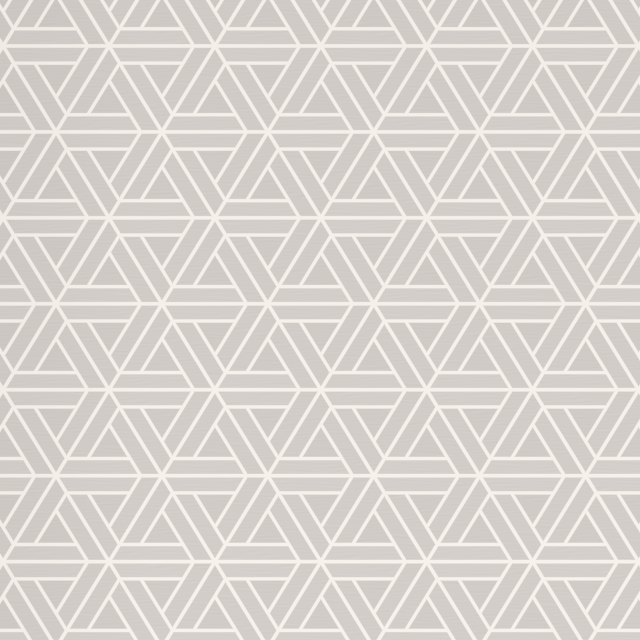
Reproduce this pattern procedurally as a Shadertoy shader.

```glsl
// Interlaced triangle lattice: cream lines on warm grey, six triangles across.
// Each triangle is read in barycentric weights, where three bands chase round
// a small core; layered sines add a faint thread grain and a soft light drift.

const vec2 CELL = vec2(0.1655, 0.1343);      // triangle side, row height
const vec2 ORIGIN = vec2(0.5013, 0.3910);    // one lattice vertex
const float BAND = 0.2;                      // band depth / triangle height
const float EDGE_HALF = 0.0029;
const float INNER_HALF = 0.0027;
const float SOFTNESS = 0.0013;
const vec3 GREY = vec3(0.818, 0.800, 0.780);
const vec3 CREAM = vec3(0.963, 0.945, 0.918);

// Weights of the left, right and tip vertices; odd triangles are flipped.
vec3 triangleWeights(vec2 p, vec2 cell) {
    vec2 q = p / cell;
    vec2 f = fract(vec2(q.x - 0.5 * q.y, q.y));
    float left = 1.0 - f.x - f.y;
    return left > 0.0 ? vec3(left, f) : vec3(1.0 - f.x, -left, 1.0 - f.y);
}

// Canvas length of the altitude belonging to each weight.
vec3 altitudes(vec2 cell) {
    float slanted = 1.0 / length(vec2(1.0, 0.5) / cell);
    return vec3(slanted, slanted, cell.y);
}

float minPart(vec3 v) {
    return min(v.x, min(v.y, v.z));
}

// Distance to three inner lines, each stopping at the next one in the cycle.
float innerLines(vec3 weights, vec3 heights, float band) {
    vec3 d = (weights - band) * heights;
    return minPart(max(abs(d), -d.yzx));
}

float stroke(float dist, float halfWidth, float blur) {
    return 1.0 - smoothstep(halfWidth - blur, halfWidth + blur, dist);
}

// Small shade differences between the level band, slanted bands and core.
float bandTone(vec3 w, float band) {
    float core = step(band, minPart(w));
    float level = step(w.z, band) * step(band, w.x);
    return 0.008 * level - 0.007 * core;
}

// Fine, nearly level threads with slowly wandering phase.
float threadGrain(vec2 p) {
    float wander = sin(p.x * 37.0 + 2.0 * sin(p.y * 53.0));
    float threads = sin(p.y * 1130.0 + 2.0 * wander);
    threads += 0.6 * sin(p.y * 710.0 - p.x * 61.0 + 3.0 * wander);
    return threads * (0.6 + 0.4 * sin(p.x * 91.0 + p.y * 203.0));
}

// Broad light: dimmer at the left rim, slightly brighter low down.
float lightDrift(vec2 p) {
    float rim = smoothstep(0.0, 0.25, p.x) - 1.0;
    return 0.014 * rim + 0.012 * (0.5 - p.y);
}

void mainImage(out vec4 fragColor, in vec2 fragCoord) {
    vec2 uv = fragCoord / iResolution.y;
    float blur = max(SOFTNESS, 0.7 / iResolution.y);

    vec3 weights = triangleWeights(uv - ORIGIN, CELL);
    vec3 heights = altitudes(CELL);

    // Lattice edges and the lines inside each triangle
    float edge = stroke(minPart(weights * heights), EDGE_HALF, blur);
    float inner = stroke(innerLines(weights, heights, BAND), INNER_HALF, blur);

    // Ground shading and ink
    vec3 ground = GREY + bandTone(weights, BAND) + 0.006 * threadGrain(uv);
    vec3 color = mix(ground, CREAM, max(edge, inner));
    fragColor = vec4(color + lightDrift(uv), 1.0);
}
```
